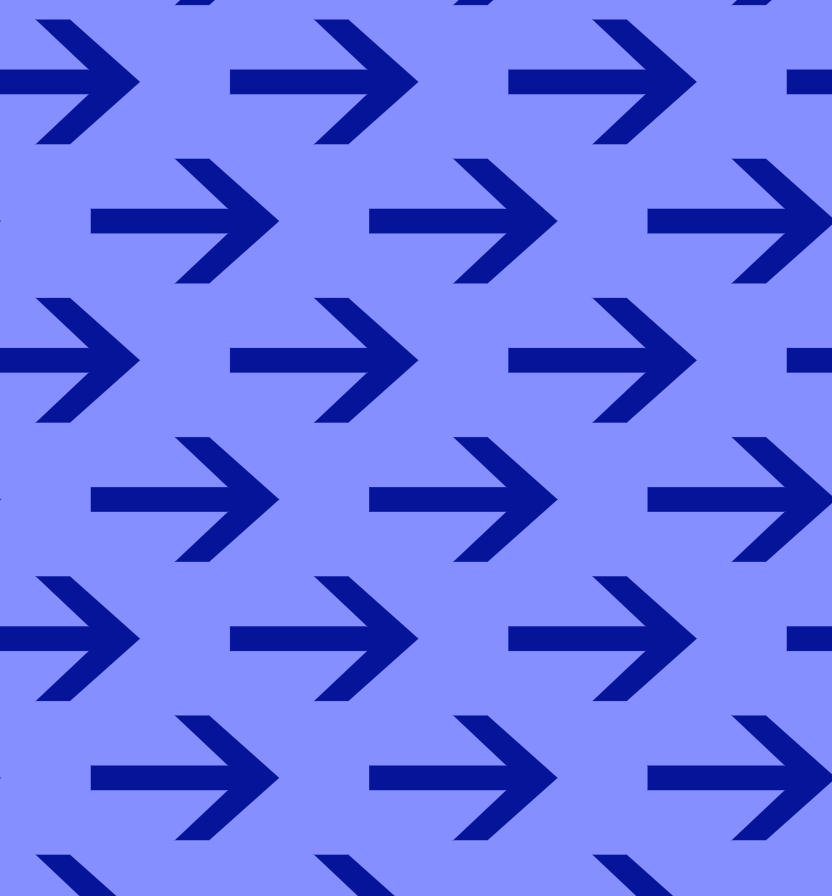
Reproduce this pattern procedurally as a Shadertoy shader.

```glsl
#define TILE 0.3107               // horizontal period, in canvas heights
#define FIRST_TIP vec2(0.1563, 0.0914) // tip of the top left arrow, from the top left
#define ARROW_LENGTH 0.677        // arrow sizes are in tiles
#define SHAFT_HALF 0.0444
#define HEAD_HALF 0.2241
#define OUTER_SLOPE 1.122         // run over rise of the leading edge
#define INNER_SLOPE 1.06          // run over rise of the trailing edge
#define INNER_TIP 0.1375          // where the trailing edges would meet
#define SOFTNESS 0.75
#define GROUND vec3(0.525, 0.56, 1.0)
#define INK vec3(0.02, 0.08, 0.60)

// Signed distance to a right-pointing arrow with its tip at the origin
float arrowDistance(vec2 p) {
    p.y = abs(p.y);

    // Shaft, ending inside the head
    float shaft = max(p.y - SHAFT_HALF, max(-ARROW_LENGTH - p.x, p.x + 0.1));

    // Head, a chevron cut flat above and below
    float leading = (p.x + OUTER_SLOPE * p.y) / length(vec2(1.0, OUTER_SLOPE));
    float trailing = -(p.x + INNER_TIP + INNER_SLOPE * p.y) / length(vec2(1.0, INNER_SLOPE));
    float head = max(p.y - HEAD_HALF, max(leading, trailing));

    return min(shaft, head);
}

// Rows half a tile apart, each shifted by half a tile
vec2 staggeredCell(vec2 p) {
    float row = floor(p.y * 2.0 + 0.5);
    p -= 0.5 * row;
    p.x = fract(p.x - 0.15) - 0.85;
    return p;
}

void mainImage(out vec4 fragColor, in vec2 fragCoord) {
    vec2 fromTopLeft = vec2(fragCoord.x, iResolution.y - fragCoord.y) / iResolution.y;
    vec2 cell = staggeredCell((fromTopLeft - FIRST_TIP) / TILE);

    float edge = SOFTNESS / (iResolution.y * TILE);
    float ink = 1.0 - smoothstep(-edge, edge, arrowDistance(cell));
    fragColor = vec4(mix(GROUND, INK, ink), 1.0);
}
```
